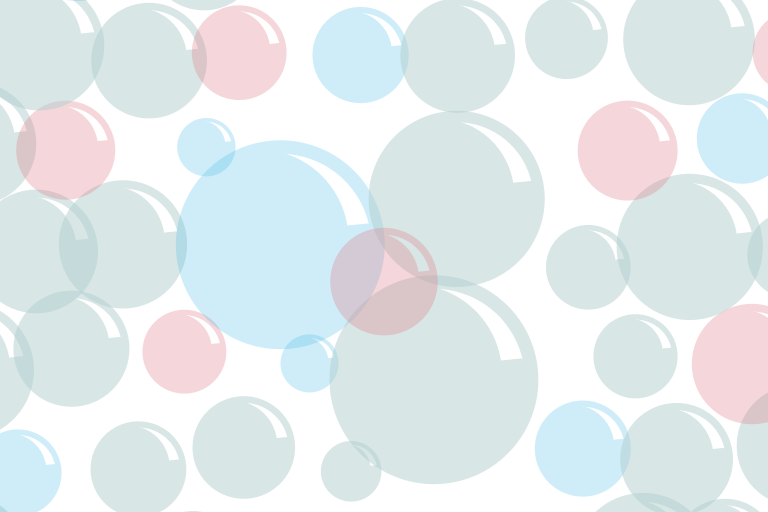
Give the GLSL for this background, as a Shadertoy shader.

```glsl
// Translucent grey, blue and pink bubbles with crescent glints on white.
#define CELL vec2(0.214, 0.200)
#define FOCUS vec2(0.5, 0.45)
#define RING_RADIUS 0.215
#define OVERLAP 0.022
#define SMALLEST 0.034
#define JITTER 0.3
#define SEED 7.0
#define GREY vec4(0.848, 0.902, 0.902, 0.50)
#define BLUE vec4(0.810, 0.930, 0.975, 0.74)
#define PINK vec4(0.960, 0.840, 0.855, 0.68)
#define GLINT_RADIUS 0.87
#define GLINT_SHIFT vec2(-0.217, 0.044)

vec3 hash(vec2 p) {
    vec3 q = fract(p.xyx * vec3(0.1031, 0.1030, 0.0973));
    q += dot(q, q.yxz + 33.33);
    return fract((q.xxy + q.yzz) * q.zyx);
}

// Unit disc with the glint cut out of its upper right.
float bubbleDistance(vec2 q) {
    float crescent = max(length(q) - GLINT_RADIUS, GLINT_RADIUS - length(q - GLINT_SHIFT));
    float glint = max(crescent, 0.12 + 0.1 * q.x - q.y);
    return max(length(q) - 1.0, -glint);
}

// Tint: rgb is the colour on white, a the share of the backdrop showing through.
vec3 addBubble(vec3 backdrop, vec2 offset, float radius, vec4 tint) {
    float d = bubbleDistance(offset / radius) * radius;
    float cover = clamp(0.5 - d * iResolution.y, 0.0, 1.0);
    return mix(backdrop, tint.rgb - tint.a * (1.0 - backdrop), cover);
}

// Three large bubbles around the focus: xy is the centre, z the radius.
vec3 largeBubble(int k, vec2 focus) {
    float angle = 2.8 - 1.95 * float(k);
    float radius = 0.172 + 0.032 * abs(float(k) - 1.0);
    return vec3(focus + RING_RADIUS * vec2(cos(angle), sin(angle)), radius);
}

void mainImage(out vec4 fragColor, in vec2 fragCoord) {
    vec2 uv = fragCoord / iResolution.y;
    vec2 focus = FOCUS * vec2(iResolution.x / iResolution.y, 1.0);
    vec2 home = floor(uv / CELL);
    vec3 color = vec3(1.0);

    // Scattered bubbles: jittered bricks, shrunk to just touch the large ones.
    for (int y = -1; y <= 1; y++) {
        for (int x = -1; x <= 1; x++) {
            vec2 id = home + vec2(x, y);
            vec3 random = hash(id * vec2(17.0, 31.0) + 100.0 + SEED);
            float brick = 0.5 * mod(id.y, 2.0) - 0.25;
            vec2 center = (id + 0.5 + vec2(brick, 0.0) + JITTER * (random.xy - 0.5)) * CELL;
            float radius = mix(0.08, 0.145, random.z * random.z);
            for (int k = 0; k < 3; k++) {
                vec3 large = largeBubble(k, focus);
                radius = min(radius, distance(center, large.xy) - large.z + OVERLAP);
            }
            if (radius < SMALLEST) continue;
            float kind = mod(3.0 * id.x + 4.0 * id.y, 5.0);
            vec4 tint = kind < 0.5 ? BLUE : (abs(kind - 2.0) < 0.5 ? PINK : GREY);
            color = addBubble(color, uv - center, radius, tint);
        }
    }

    // Large bubbles, then a pink one over their meeting point.
    for (int k = 0; k < 3; k++) {
        vec3 large = largeBubble(k, focus);
        color = addBubble(color, uv - large.xy, large.z, k == 0 ? BLUE : GREY);
    }
    color = addBubble(color, uv - focus, 0.105, PINK);

    fragColor = vec4(color, 1.0);
}
```
